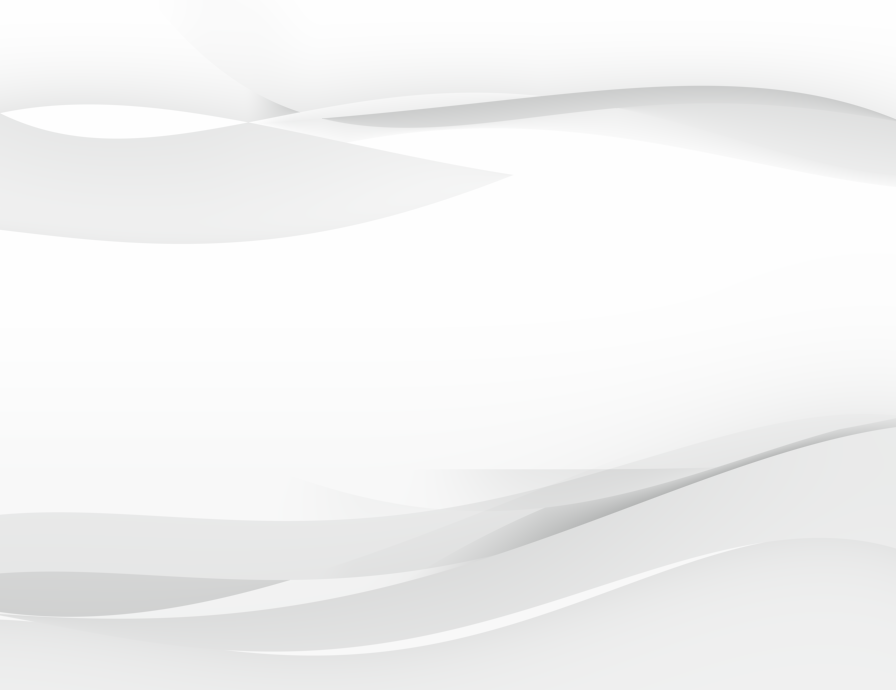
Give the GLSL for this background, as a WebGL 2 fragment shader.

```glsl
#version 300 es
precision highp float;

uniform vec2 u_resolution;
out vec4 fragColor;

// Smooth quartic curve through five evenly spaced depths
float wave(float x, float a, float b, float c, float d, float e) {
    float s = x * 4.0;
    float s1 = s - 1.0, s2 = s - 2.0, s3 = s - 3.0, s4 = s - 4.0;
    return a * s1 * s2 * s3 * s4 / 24.0
         - b * s * s2 * s3 * s4 / 6.0
         + c * s * s1 * s3 * s4 / 4.0
         - d * s * s1 * s2 * s4 / 6.0
         + e * s * s1 * s2 * s3 / 24.0;
}

float below(float y, float curve, float blur) {
    return smoothstep(-blur, blur, y - curve);
}

// Shade between two curves, blended from the upper to the lower edge
float band(float y, float top, float bottom, float inkTop, float inkBottom, float blur) {
    float t = clamp((y - top) / max(bottom - top, 0.001), 0.0, 1.0);
    float mask = below(y, top, blur) * (1.0 - below(y, bottom, blur));
    return mask * mix(inkTop, inkBottom, t) * step(top, bottom);
}

// Soft horizontal window
float window(float x, float start, float full, float fade, float end) {
    return smoothstep(start, full, x) * (1.0 - smoothstep(fade, end, x));
}

float upperRibbons(float x, float y, float blur) {
    float leaf = wave(x, 0.164, 0.171, 0.237, 0.279, 0.288);
    float veil = wave(x, 0.164, 0.184, 0.135, 0.176, 0.254);
    float crest = wave(x, 0.220, 0.183, 0.154, 0.125, 0.173);
    float sweep = wave(x, -0.457, 0.105, 0.183, 0.151, 0.176);
    float hem = wave(x, 0.372, 0.254, 0.188, 0.212, 0.271);
    float belly = wave(x, 0.333, 0.352, 0.288, 0.161, 0.102);
    float right = smoothstep(0.27, 0.33, x);

    // Haze gathering above the first edge
    float skyEnd = min(leaf, min(veil, crest));
    float haze = pow(clamp(y / skyEnd, 0.0, 1.0), 2.5);
    float ink = haze * mix(0.085, 0.06, x) * (1.0 - below(y, skyEnd, blur));
    ink += 0.015 * window(x, 0.16, 0.24, 0.28, 0.36)
         * (1.0 - below(y, min(sweep, skyEnd), blur)) * smoothstep(-0.1, 0.0, y - sweep + 0.1);

    // Broad left ribbon
    float fade = 1.0 - 0.55 * smoothstep(0.2, 0.6, x);
    ink += fade * band(y, max(leaf, veil), belly, 0.09, 0.045, blur);
    ink += fade * 0.03 * exp(-abs(y - belly) * 60.0)
         * (1.0 - below(y, belly, blur)) * below(y, max(leaf, veil), blur);

    // Translucent right veils and dark crest
    ink += right * band(y, veil, crest, 0.03, 0.06, blur);
    ink += right * band(y, sweep, veil, 0.12, 0.07, blur);
    ink += right * band(y, max(sweep, max(veil, crest)), min(hem, leaf), 0.065, 0.02, blur);
    ink += band(y, crest, sweep, 0.20, 0.14, blur) * smoothstep(0.26, 0.36, x);
    return ink;
}

float lowerRibbons(float x, float y, float blur) {
    float shoulder = wave(x, 0.746, 0.753, 0.736, 0.653, 0.602);
    float fold = wave(x, 0.831, 0.839, 0.819, 0.723, 0.626);
    float rise = wave(x, 0.887, 0.866, 0.761, 0.636, 0.541);
    float keel = wave(x, 0.890, 0.890, 0.826, 0.712, 0.619);
    float base = wave(x, 0.892, 0.942, 0.914, 0.817, 0.795);
    float rim = wave(x, 0.898, 0.942, 0.929, 0.824, 0.794);
    float dip = wave(x, 0.508, 0.651, 0.739, 0.697, 0.604);
    float shelf = wave(x, 0.682, 0.682, 0.680, 0.679, 0.657);
    float wedge = wave(x, 1.286, 1.032, 0.805, 0.673, 0.606);

    // Soft shade over the shoulder
    float ink = 0.025 * smoothstep(0.42, 0.75, y);
    ink += 0.05 * smoothstep(0.4, 1.0, x) * exp(-abs(y - shoulder) * 14.0)
         * (1.0 - below(y, shoulder, blur));

    // Main ribbon with its folded underside
    ink += band(y, shoulder, keel, 0.06, 0.075, blur);
    ink += band(y, fold, rise, 0.07, 0.08, blur) * (1.0 - smoothstep(0.34, 0.4, x));
    ink -= band(y, max(fold, rise), keel, 0.05, 0.05, blur) * (1.0 - smoothstep(0.4, 0.58, x));
    ink += band(y, rise, min(fold, keel), 0.015, 0.02, blur) * window(x, 0.35, 0.4, 0.6, 0.75);

    // Crossing wedge and thin shelf
    ink += band(y, max(wedge, dip), keel, 0.09, 0.19, blur) * window(x, 0.43, 0.72, 0.84, 1.1);
    ink += band(y, shelf, dip, 0.055, 0.02, blur) * window(x, 0.44, 0.6, 0.7, 0.86);
    ink += band(y, dip, shoulder, 0.025, 0.02, blur) * window(x, 0.3, 0.42, 0.6, 0.8);

    // Lower ribbon, pale rim and floor
    float light = 1.0 - 0.45 * smoothstep(0.5, 1.0, x);
    ink += light * band(y, keel, base, 0.11, 0.085, blur);
    ink += below(y, max(base, rim), blur) * (0.03 + 0.05 * exp(-(y - rim) * 18.0));
    return ink;
}

void main() {
    vec2 uv = gl_FragCoord.xy / u_resolution;
    float depth = 1.0 - uv.y;
    float blur = 0.8 / u_resolution.y;
    float ink = upperRibbons(uv.x, depth, blur) + lowerRibbons(uv.x, depth, blur);
    vec3 paper = vec3(0.996);
    vec3 coolInk = vec3(1.0, 0.98, 0.985);
    fragColor = vec4(clamp(paper - ink * coolInk, 0.0, 1.0), 1.0);
}
```
